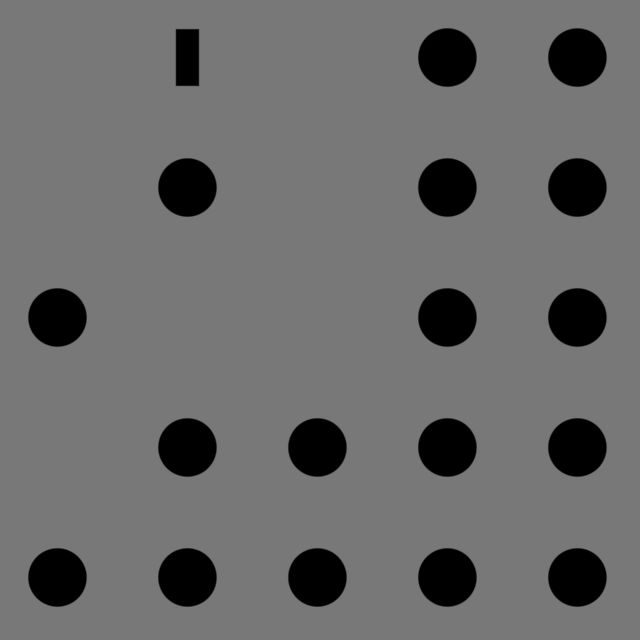
Give the GLSL for this pattern, as a Shadertoy shader.

```glsl
// Five by five grid of black dots on grey, with some cells empty and one upright bar.
const vec3 GROUND = vec3(0.47);
const vec3 INK = vec3(0.0);
const float CELLS = 5.0;                          // repeats across and down
const float PITCH = 0.2031;                       // spacing of the centres
const vec2 FIRST_CENTRE = vec2(0.0898, 0.0977);   // lower left cell
const float DOT_RADIUS = 0.0456;
const vec2 BAR_HALF_SIZE = vec2(0.0180, 0.0443);
const ivec2 BAR_CELL = ivec2(1, 4);

float boxDistance(vec2 p, vec2 halfSize) {
    vec2 d = abs(p) - halfSize;
    return length(max(d, 0.0)) + min(max(d.x, d.y), 0.0);
}

// Right columns and bottom row are full; the rest thins out upwards.
bool isFilled(ivec2 cell) {
    bool fullPart = cell.x >= 3 || cell.y == 0;
    bool secondRow = cell.y == 1 && cell.x > 0;
    bool singleLeft = cell.y >= 2 && cell.x == min(cell.y - 2, 1);
    return fullPart || secondRow || singleLeft;
}

void mainImage(out vec4 fragColor, in vec2 fragCoord) {
    vec2 uv = fragCoord / iResolution.xy;
    float pixel = 1.0 / min(iResolution.x, iResolution.y);

    // Nearest grid cell and position relative to its centre
    vec2 grid = (uv - FIRST_CENTRE) / PITCH;
    vec2 index = clamp(floor(grid + 0.5), 0.0, CELLS - 1.0);
    vec2 local = (grid - index) * PITCH;
    ivec2 cell = ivec2(index);

    // Dot or bar
    float shape = cell == BAR_CELL ? boxDistance(local, BAR_HALF_SIZE)
                                   : length(local) - DOT_RADIUS;
    float coverage = 1.0 - smoothstep(-pixel, pixel, shape);
    if (!isFilled(cell)) coverage = 0.0;

    fragColor = vec4(mix(GROUND, INK, coverage), 1.0);
}
```
